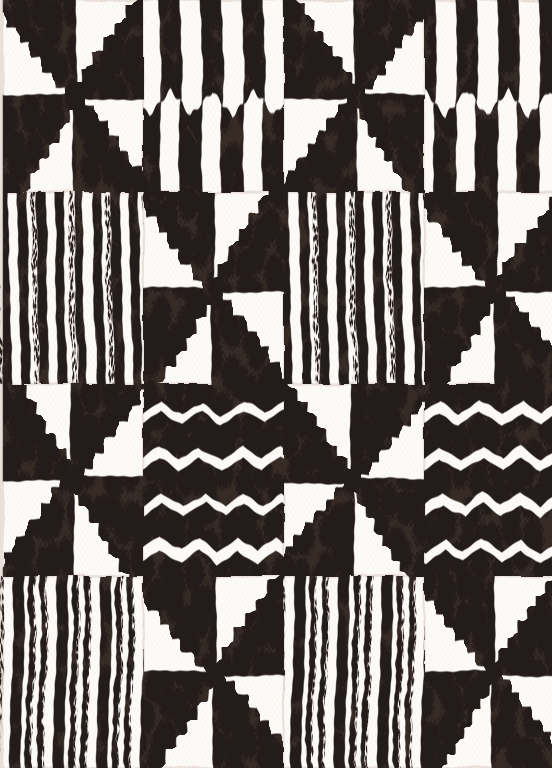
Reproduce this pattern procedurally as a Shadertoy shader.

```glsl
// Hand-inked patchwork: stepped pinwheels alternating with stripes, forked bars and zigzags.

const vec3 INK = vec3(0.14, 0.11, 0.10);
const vec3 INK_WORN = vec3(0.215, 0.17, 0.15);
const vec3 INK_DRY = vec3(0.40, 0.33, 0.30);
const vec3 PAPER = vec3(1.0, 0.99, 0.98);
const vec3 SEAM = vec3(0.87, 0.81, 0.78);
const vec2 GRID = vec2(3.93, 4.0);

float hash(vec2 p) {
    return fract(sin(dot(p, vec2(127.1, 311.7))) * 43758.5);
}

// Layered sines, about -1 to 1
float wobble(float x, float seed) {
    return 0.5 * sin(x * 5.0 + seed) + 0.3 * sin(x * 13.0 + seed * 2.3)
         + 0.2 * sin(x * 37.0 + seed * 4.1);
}

// Cellular noise: distance to the nearest scattered point
float cellular(vec2 p) {
    vec2 id = floor(p);
    float nearest = 2.0;
    for (int j = -1; j <= 1; j++)
    for (int i = -1; i <= 1; i++) {
        vec2 n = id + vec2(i, j);
        vec2 point = n + vec2(hash(n), hash(n + 19.7));
        nearest = min(nearest, length(p - point));
    }
    return nearest;
}

float bar(float x, float centre, float halfWidth) {
    return halfWidth - abs(x - centre);
}

// Shapes below return a signed distance, positive on bare paper.

float pinwheel(vec2 p, float turn, float seed) {
    vec2 s = (p - 0.5 - 0.012 * vec2(sin(seed), cos(seed))) * vec2(turn, 1.0);
    vec2 q = abs(s) * 2.0;
    if (s.x * s.y < 0.0) q = q.yx;
    float steps = 6.0 + floor(2.0 * fract(seed * 0.37));
    float t = q.x * steps + 0.2 * wobble(q.x + q.y, seed);
    float stair = (floor(t) + smoothstep(0.68, 1.0, fract(t))) / steps;
    float slope = 0.92 + 0.08 * sin(seed * 3.0 + sign(s.x) + 2.0 * sign(s.y));
    float triangle = stair * slope - 0.07 - q.y;
    return 0.5 * min(triangle, min(q.y - 0.025, q.x - 0.08));
}

float forkedBars(vec2 p, float shift, float seed) {
    float period = 0.296;
    float x = p.x - shift + 0.012 * wobble(p.y * 0.8, seed);
    float t = abs(fract(x / period + 0.5) - 0.5);
    float joint = 0.47 + 0.27 * t + 0.012 * sin(p.x * 75.0 + seed);
    float lower = min((0.225 - t) * period, 0.7 * (p.y - joint));
    float upper = min((t - 0.255) * period, 0.7 * (joint - p.y));
    return max(lower, upper);
}

float zigzags(vec2 p, float seed) {
    float row = clamp(floor((p.y - 0.03) / 0.24), 0.0, 3.0);
    float variation = hash(vec2(row, seed));
    float x = p.x / 0.285 + 0.15 * variation + 0.1 * wobble(p.x, seed + row);
    float wave = abs(fract(x) - 0.5) * 4.0 - 1.0;
    float y = 0.15 + 0.24 * row + 0.034 * wave + 0.008 * wobble(p.x, row);
    return bar(p.y, y, 0.022 + 0.014 * variation + 0.005 * wobble(p.x * 2.0, seed));
}

// Bold stripes; every other gap holds a dry brush streak
float boldStripes(vec2 p, float seed, out float streak) {
    float period = 0.133;
    float x = p.x - 0.03 * p.y + 0.007 * wobble(p.y, seed + floor(p.x / period));
    float id = floor(x / period);
    float t = fract(x / period);
    float width = 0.23 + 0.06 * hash(vec2(id, seed));
    streak = (mod(id, 2.0) - 0.5) * 2.0;
    streak = min(streak, bar(t, 0.6, 0.13 + 0.07 * wobble(p.y * 3.0, seed + id)) * period);
    return bar(t, 0.5, width) * period;
}

// One bold bar and two ragged thin lines per period
float thinStripes(vec2 p, float seed, out float streak) {
    float period = 0.31;
    float x = p.x + 0.03 * p.y - 0.05 + 0.006 * wobble(p.y, seed);
    float id = floor(x / period);
    float t = fract(x / period);
    float ink = bar(t, 0.22, 0.13);
    streak = -1.0;
    for (int k = 0; k < 2; k++) {
        float s = seed + id * 3.0 + float(k);
        float centre = 0.51 + 0.27 * float(k) + 0.025 * wobble(p.y * 2.0, s);
        float halfWidth = 0.055 + 0.022 * wobble(p.y * 3.0, s * 2.0);
        ink = max(ink, bar(t, centre, halfWidth));
        streak = max(streak, bar(t, centre + 0.06, 0.04) * period);
    }
    return -ink * period;
}

void mainImage(out vec4 fragColor, in vec2 fragCoord) {
    vec2 uv = fragCoord / iResolution.xy;
    vec2 g = vec2(uv.x, 1.0 - uv.y) * GRID - vec2(0.02, 0.0);
    float margin = g.x;
    g += 0.008 * vec2(wobble(g.y * 1.7, 1.0), wobble(g.x * 1.7, 4.0));
    vec2 cell = clamp(floor(g), vec2(0.0), vec2(3.0));
    vec2 p = g - cell;
    float seed = 6.0 * hash(cell + 3.0);
    float edge = max(3.0 / iResolution.y, 0.006);

    // Choose the patch for this cell
    float bare, streak = -1.0;
    if (mod(cell.x + cell.y, 2.0) < 0.5) {
        bool mirrored = cell.y == 2.0 || (cell.y == 0.0 && cell.x == 2.0);
        bare = pinwheel(p, mirrored ? -1.0 : 1.0, seed);
    }
    else if (cell.y == 0.0) bare = forkedBars(p, 0.135 + 0.055 * cell.x, seed);
    else if (cell.y == 1.0) bare = boldStripes(p, seed, streak);
    else if (cell.y == 2.0) bare = zigzags(p, seed);
    else bare = thinStripes(p, seed, streak);
    bare = max(bare, -margin);

    // Worn ink, woven paper and faint seams
    float weave = sin(g.x * 190.0) * sin(g.y * 150.0);
    float mottle = cellular(g * vec2(9.0, 7.0)) + 0.25 * cellular(g * 45.0);
    vec3 ink = mix(INK, INK_WORN, smoothstep(0.62, 0.92, mottle + 0.06 * weave));
    vec2 border = min(p, 1.0 - p);
    float seam = 1.0 - smoothstep(0.003, 0.012, min(border.x, border.y));
    vec3 paper = mix(PAPER - 0.012 * (1.0 + weave), SEAM, 0.6 * seam);

    // Dry streaks break up along the brush direction
    float bristle = cellular(g * vec2(70.0, 24.0));
    float dry = smoothstep(-edge, edge, streak) * smoothstep(0.7, 0.25, bristle);
    paper = mix(paper, mix(INK_DRY, INK, smoothstep(0.5, 0.2, bristle)), dry);

    fragColor = vec4(mix(ink, paper, smoothstep(-edge, edge, bare)), 1.0);
}
```
